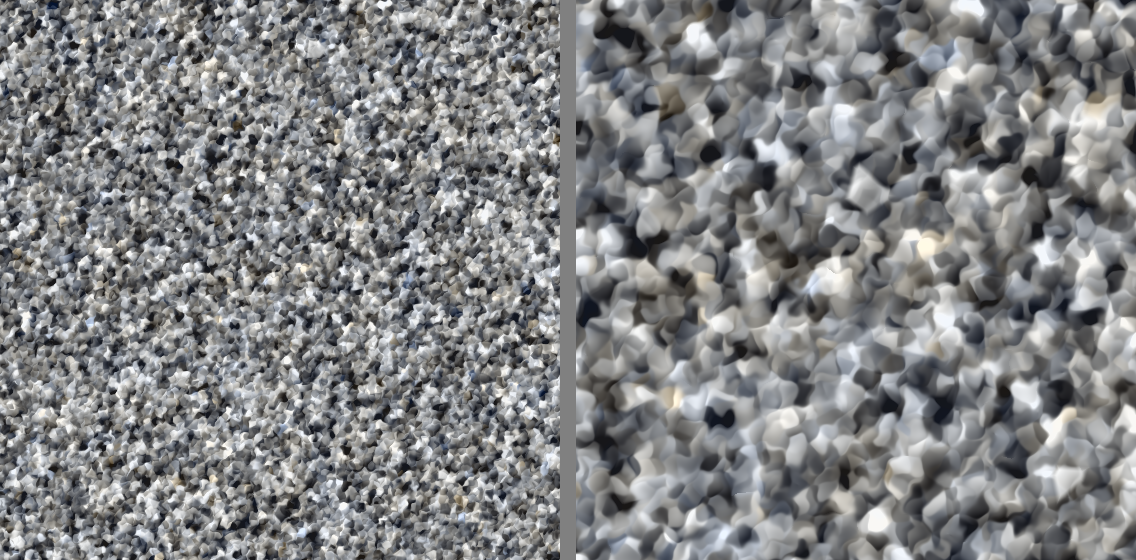
Left, the full canvas; right, a detail of the centre.
Write a WebGL 1 fragment shader that draws this texture.

```glsl
precision highp float;
// Crushed grey gravel: fine angular chips with dark gaps, pale glints and a few larger stones.
uniform vec2 u_resolution;

const float TAU = 6.2831853;
const vec3 SHADOW_TINT = vec3(-0.008, -0.004, 0.014);
const vec3 LIGHT_TINT = vec3(-0.004, 0.001, 0.003);
const vec3 WARM_SHIFT = vec3(0.030, 0.006, -0.036);

vec3 hash3(vec2 p, float seed) {
  vec3 q = fract(vec3(p.xyx + seed) * vec3(0.1031, 0.1030, 0.0973));
  q += dot(q, q.yxz + 33.33);
  return fract((q.xxy + q.yzz) * q.zyx);
}

float cornerSlope(vec2 cell, vec2 offset, float seed) {
  float angle = TAU * hash3(cell, seed).x;
  return dot(vec2(cos(angle), sin(angle)), offset);
}

// Gradient noise, roughly -0.7 to 0.7.
float gradientNoise(vec2 p, float seed) {
  vec2 cell = floor(p);
  vec2 f = fract(p);
  vec2 ease = f * f * f * (f * (f * 6.0 - 15.0) + 10.0);
  vec2 e = vec2(1.0, 0.0);
  float low = mix(cornerSlope(cell, f, seed),
                  cornerSlope(cell + e.xy, f - e.xy, seed), ease.x);
  float high = mix(cornerSlope(cell + e.yx, f - e.yx, seed),
                   cornerSlope(cell + e.xx, f - e.xx, seed), ease.x);
  return mix(low, high, ease.y);
}

// Soft-edged cells with tilted facets: x = tone, y = warmth, both centred on zero.
vec2 chips(vec2 p, float softness, float seed) {
  vec2 base = floor(p);
  vec2 sum = vec2(0.0);
  float total = 0.0;
  for (int y = -1; y <= 1; y++) {
    for (int x = -1; x <= 1; x++) {
      vec2 cell = base + vec2(float(x), float(y));
      vec3 place = hash3(cell, seed);
      vec3 look = hash3(cell, seed + 41.0);
      vec2 away = p - cell - place.xy;
      float angle = mix(0.2, 2.0, place.z);
      vec2 along = vec2(cos(angle), sin(angle));
      vec2 local = vec2(dot(away, along), dot(away, vec2(-along.y, along.x)));
      float weight = exp(-softness * length(local * vec2(0.85, 1.25)));
      float facet = dot(away, vec2(-0.25, 0.35)) + (look.z - 0.5) * local.y;
      float fleck = 1.0 + 3.5 * step(0.975, look.z);
      sum += weight * vec2(look.x - 0.5 + 0.5 * facet, (look.y - 0.5) * fleck);
      total += weight;
    }
  }
  return sum / total;
}

// Scattered angular stones: x = tone, y = coverage.
vec2 stones(vec2 p, float share, float blur, float seed) {
  vec2 cell = floor(p);
  vec3 place = hash3(cell, seed);
  vec3 look = hash3(cell, seed + 17.0);
  vec2 away = fract(p) - mix(vec2(0.36), vec2(0.64), place.xy);
  float radius = mix(0.13, 0.25, look.y);
  float edge = -1.0;
  for (int i = 0; i < 5; i++) {
    float side = float(i);
    vec3 cut = hash3(cell + side * 7.0, seed + 29.0);
    float angle = TAU * (side + 0.7 * cut.x + look.z) / 5.0;
    float reach = radius * mix(0.6, 1.1, cut.y);
    edge = max(edge, dot(away, vec2(cos(angle), sin(angle))) - reach);
  }
  float cover = (1.0 - smoothstep(-blur, blur, edge)) * step(place.z, share);
  float tone = mix(0.12, 0.62, look.x) + 0.32 * step(0.72, look.x);
  return vec2(tone + 0.5 * (away.y - away.x), cover);
}

void main() {
  vec2 uv = gl_FragCoord.xy / min(u_resolution.x, u_resolution.y);

  // Bend the grid so chip outlines turn ragged.
  vec2 bend = vec2(gradientNoise(uv * 95.0, 3.0), gradientNoise(uv * 95.0, 8.0));
  vec2 ragged = uv + 0.006 * bend;

  // Two chip sizes, shadow mottling and broad patches.
  vec2 coarse = chips(ragged * 70.0, 13.0, 11.0);
  vec2 fine = chips(ragged * 118.0 + 5.3, 11.0, 67.0);
  float mottle = gradientNoise(uv * 58.0, 21.0);
  float clump = gradientNoise(uv * 24.0, 33.0);
  float patches = gradientNoise(uv * 6.0, 52.0);
  float tone = 0.515 + 0.58 * coarse.x + 0.42 * fine.x
             + 0.30 * mottle + 0.15 * clump + 0.07 * patches;

  // Occasional larger stones, partly buried in the chips.
  vec2 stone = stones(uv * 17.0 + 0.008 * bend, 0.17, 0.035, 75.0);
  float stoneTone = stone.x + 0.30 * (tone - 0.5);
  tone = mix(tone, stoneTone, 0.85 * stone.y);
  tone = clamp(tone, 0.09, 0.97);

  // Bluish shadows, near-neutral lights, faint mineral hues.
  float warmth = coarse.y + 0.7 * fine.y + 0.8 * gradientNoise(uv * 13.0, 90.0);
  vec3 color = tone + mix(SHADOW_TINT, LIGHT_TINT, smoothstep(0.1, 0.6, tone));
  color += WARM_SHIFT * warmth * (1.0 - 0.7 * stone.y);
  gl_FragColor = vec4(clamp(color, 0.0, 1.0), 1.0);
}
```
